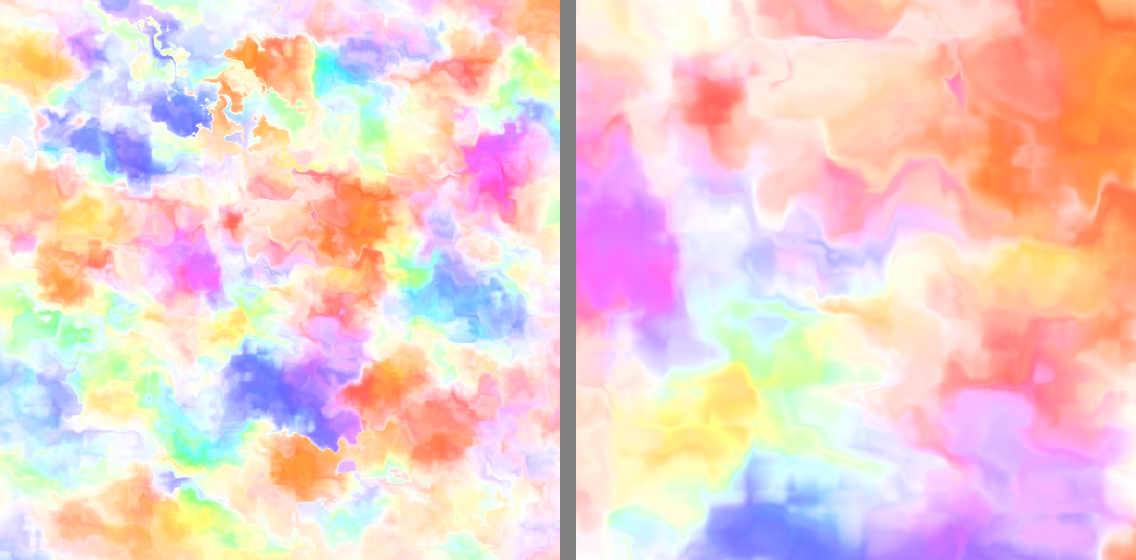
Left, the full canvas; right, a detail of the centre.
This texture is drawn by a three.js fragment shader. Its source:

```glsl
// Pastel motion field: direction sets the hue, speed the saturation, with soft blobs and torn edges.
varying vec2 vUv;

const float TAU = 6.2831853;
const vec2 BLOB_FREQ = vec2(5.5, 7.6);     // blobs per canvas, along and across the grain
const float GRAIN_TILT = -0.42;            // grain runs down to the right
const float SMOOTH_WARP = 0.032;
const float PATCH_WARP = 0.012;
const float PATCH_FREQ = 24.0;
const float OCTAVE_GAIN = 0.54;
const float SPEED_GAIN = 0.92;
const float CALM_SLOPE = 0.74;              // saturation per speed where motion is slow
const float SPEED_BOOST = 0.62;             // extra saturation where motion is fast
const float WARM_LIMIT = 0.82;              // strongest saturation of warm hues
const float COOL_LIMIT = 0.6;               // strongest saturation of blue and violet
const vec2 WARM_DRIFT = vec2(0.06, 0.04);   // mean motion, leans to coral
const vec2 MAIN_AXIS = vec2(0.82, 0.57);    // from blue to coral
const float AXIS_STRETCH = 0.25;
const float SHARP_EDGE = 0.03;
const float SOFT_EDGE = 0.3;
const float HALO_WIDTH = 0.13;

vec2 hash2(vec2 p) {
  vec3 q = fract(p.xyx * vec3(0.1031, 0.1030, 0.0973));
  q += dot(q, q.yzx + 33.33);
  return fract((q.xx + q.yz) * q.zy);
}

// Two-channel value noise in -1..1; a larger flat part makes it blocky.
vec2 noise2(vec2 p, float flatPart) {
  vec2 cell = floor(p);
  vec2 f = smoothstep(flatPart, 1.0 - flatPart, fract(p));
  vec2 low = mix(hash2(cell), hash2(cell + vec2(1.0, 0.0)), f.x);
  vec2 high = mix(hash2(cell + vec2(0.0, 1.0)), hash2(cell + 1.0), f.x);
  return mix(low, high, f.y) * 2.0 - 1.0;
}

vec2 turn(vec2 p, float a) {
  return vec2(cos(a) * p.x - sin(a) * p.y, sin(a) * p.x + cos(a) * p.y);
}

vec2 fbm2(vec2 p) {
  vec2 sum = vec2(0.0);
  float amp = 0.54;
  for (int i = 0; i < 5; i++) {
    sum += amp * noise2(p, 0.0);
    p = turn(p, 0.6) * 2.03 + 17.3;
    amp *= OCTAVE_GAIN;
  }
  return sum;
}

// Axis-aligned blocky shifts that give stepped edges and faint patches.
vec2 patchShift(vec2 p) {
  vec2 sum = vec2(0.0);
  float freq = PATCH_FREQ;
  float amp = PATCH_WARP;
  for (int i = 0; i < 3; i++) {
    sum += amp * noise2(p * freq + float(i) * 11.7, 0.34);
    freq *= 1.8;
    amp *= 0.55;
  }
  return sum;
}

float ramp(float a, float b, float x) {
  return clamp((x - a) / (b - a), 0.0, 1.0);
}

// Colour wheel with wide red-yellow and blue-magenta arcs.
vec3 flowWheel(float h) {
  float r = 1.0 - ramp(0.273, 0.382, h) + ramp(0.655, 0.891, h);
  float g = ramp(0.0, 0.273, h) - ramp(0.455, 0.655, h);
  float b = ramp(0.382, 0.455, h) - ramp(0.891, 1.0, h);
  return vec3(r, g, b);
}

// Two motion layers, joined along a boundary that is sharp in some places.
vec2 motion(vec2 p) {
  vec2 front = fbm2(p + vec2(3.7, 41.2));
  vec2 back = fbm2(p + vec2(57.1, 8.6));
  float border = fbm2(p * 0.8 + vec2(23.4, 71.9)).x;
  float tear = smoothstep(-0.35, 0.3, noise2(p * 0.6 + 91.3, 0.0).x);
  float width = mix(SOFT_EDGE, SHARP_EDGE, tear);
  vec2 v = mix(back, front, smoothstep(-width, width, border));
  float d = border / HALO_WIDTH;
  return v * (1.0 - 0.4 * tear * exp(-d * d));
}

void main() {
  // Warp the canvas, then align it with the grain
  vec2 p = vUv + patchShift(vUv);
  p += SMOOTH_WARP * fbm2(p * 8.0 + 5.3);
  p = turn(p, -GRAIN_TILT) * BLOB_FREQ;

  vec2 v = motion(p) * SPEED_GAIN;
  v += AXIS_STRETCH * dot(v, MAIN_AXIS) * MAIN_AXIS;

  // Calmer motion near the rim and in the lower part
  vec2 rim = min(vUv, 1.0 - vUv);
  v *= mix(0.75, 1.0, smoothstep(0.05, 0.4, vUv.y));
  v *= mix(0.65, 1.0, smoothstep(0.0, 0.12, min(rim.x, rim.y)));
  v += WARM_DRIFT;

  // Hue from direction, saturation from speed with a soft limit
  float hue = fract(atan(v.y, v.x) / TAU + 1.0);
  float speed = length(v);
  float cool = smoothstep(0.5, 0.64, hue) - smoothstep(0.88, 0.97, hue);
  float limit = mix(WARM_LIMIT, COOL_LIMIT, cool);
  float x = speed * (CALM_SLOPE + SPEED_BOOST * speed) / limit;
  float saturation = limit * x / pow(1.0 + x * x * x * x, 0.25);
  gl_FragColor = vec4(mix(vec3(1.0), flowWheel(hue), saturation), 1.0);
}
```
